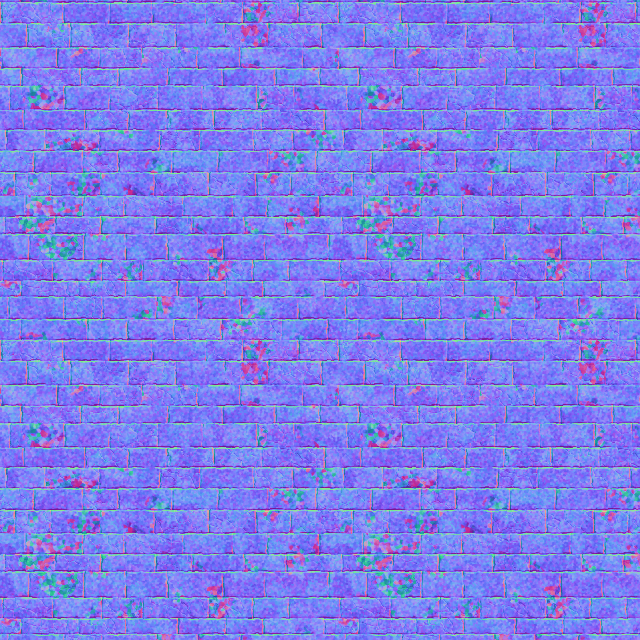
Give the GLSL for this texture map, as a WebGL 2 fragment shader.

```glsl
#version 300 es
precision highp float;
uniform vec2 u_resolution;
out vec4 fragColor;

vec2 hash2(vec2 p) {
    vec3 q = fract(p.xyx * vec3(0.1031, 0.1030, 0.0973));
    q += dot(q, q.yzx + 33.33);
    return fract((q.xx + q.yz) * q.zy);
}

// Tiling cellular noise: a random slope per cell, blended at the borders
vec2 cellSlope(vec2 p, float cells, float sharpness) {
    p *= cells;
    vec2 sum = vec2(0.0);
    float total = 0.0;
    for (int y = -1; y <= 1; y++)
    for (int x = -1; x <= 1; x++) {
        vec2 id = floor(p) + vec2(x, y);
        vec2 seed = mod(id, cells) + cells * 1.7;
        vec2 d = id + hash2(seed) - p;
        float weight = exp(-sharpness * dot(d, d));
        sum += weight * (hash2(seed + 57.0) * 2.0 - 1.0);
        total += weight;
    }
    return sum / total;
}

// Slope of the thin grooves between tiling cells
vec2 crackSlope(vec2 p, float cells) {
    p *= cells;
    vec2 near = vec2(9.0), next = vec2(9.0);
    for (int y = -1; y <= 1; y++)
    for (int x = -1; x <= 1; x++) {
        vec2 id = floor(p) + vec2(x, y);
        vec2 d = id + hash2(mod(id, cells) + 211.0) - p;
        if (dot(d, d) < dot(near, near)) { next = near; near = d; }
        else if (dot(d, d) < dot(next, next)) next = d;
    }
    vec2 across = normalize(next - near);
    float dist = dot(0.5 * (near + next), across);
    return across * smoothstep(0.0, 0.03, dist) * (1.0 - smoothstep(0.03, 0.09, dist));
}

float jointAt(float column, float course) {
    return column + 0.42 * (hash2(vec2(mod(column, 7.0), course + 31.0)).x - 0.5);
}

// Worn arris beside a flat joint, for a distance to the brick edge
float bevel(float d) {
    return smoothstep(0.0, 0.7, d) * (1.0 - smoothstep(0.8, 2.3, d));
}

void main() {
    // One tile spans 405 units and holds 16 courses of 7 bricks
    vec2 wall = gl_FragCoord.xy / u_resolution * 1.896 + vec2(0.0, 0.111);
    vec2 rough = cellSlope(wall, 90.0, 9.0);
    vec2 edged = wall + rough * 0.0018;

    // Course
    float heights[16] = float[16](25.0, 27.0, 19.0, 25.0, 31.0, 21.0, 25.0, 28.0,
                                  26.0, 25.0, 24.0, 29.0, 21.0, 25.0, 29.0, 25.0);
    float y = fract(edged.y) * 405.0;
    float course = 0.0, rise = heights[0];
    for (int i = 0; i < 15; i++) {
        if (y < heights[i]) break;
        y -= heights[i];
        course += 1.0;
        rise = heights[i + 1];
    }

    // Brick within the course
    float x = edged.x * 7.0 - (mod(course, 2.0) < 0.5 ? 0.64 : 0.14);
    float column = floor(x);
    if (x < jointAt(column, course)) column -= 1.0;
    else if (x >= jointAt(column + 1.0, course)) column += 1.0;
    float left = (x - jointAt(column, course)) * 57.9;
    float right = (jointAt(column + 1.0, course) - x) * 57.9;
    vec2 brick = vec2(mod(column, 7.0), course);
    vec2 pick = hash2(brick + 73.0);
    vec2 face = wall + pick * 3.0;

    // Broad facets on a slightly domed face
    vec2 facet = cellSlope(face + rough * 0.006, 21.0, 16.0);
    vec2 slope = facet * vec2(0.09, 0.19) + (pick - 0.5) * vec2(0.04, 0.08);
    slope += vec2(-0.02, (y / rise - 0.5) * 0.14 - 0.015);

    // Chipped patches
    vec2 patchy = cellSlope(face + rough * 0.010, 15.0, 6.0);
    float chipped = smoothstep(0.38, 0.72, patchy.x) * step(0.3, pick.y);
    slope += chipped * (vec2(0.55, -0.5) * (rough.x + 0.5 * patchy.y) + rough * 0.45);

    // Cracks and grain
    float cracked = smoothstep(0.45, 0.75, pick.x) * 0.28 + 0.06;
    slope += crackSlope(face + rough * 0.005, 25.0) * cracked;
    slope += cellSlope(wall, 170.0, 6.0) * 0.25 + rough * 0.06;

    // Bevelled edges, unevenly worn
    vec2 wear = 0.85 + 0.9 * cellSlope(wall, 37.0, 5.0);
    slope.x += (bevel(right) * 1.1 - bevel(left) * 0.8) * wear.x;
    slope.y += (bevel(rise - y) * 1.1 - bevel(y) * 0.85) * wear.y;

    // Steep parts lose blue
    vec3 color = 0.5 + 0.5 * normalize(vec3(slope, 1.0));
    color.b *= 0.98 - 0.22 * smoothstep(0.3, 1.0, length(slope));
    fragColor = vec4(color, 1.0);
}
```
